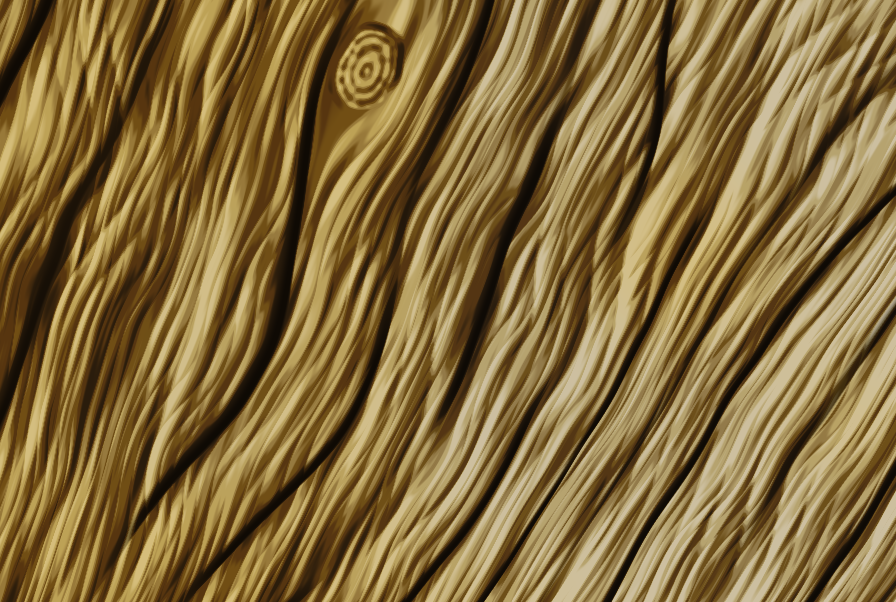
This texture is drawn by a WebGL 1 fragment shader. Its source:

```glsl
precision highp float;

// Weathered wood: fanned grain that flows around one knot, carved into strands.
// Three scales of lit strands, fine fibres and deep cracks add up to one relief
// value, which a sigmoid spreads evenly over a six-colour ramp.

uniform vec2 u_resolution;

const vec3 SHADOW = vec3(0.16, 0.11, 0.05);
const vec3 UMBER  = vec3(0.33, 0.21, 0.07);
const vec3 OCHRE  = vec3(0.43, 0.31, 0.09);
const vec3 STRAW  = vec3(0.58, 0.48, 0.26);
const vec3 SAND   = vec3(0.72, 0.64, 0.39);
const vec3 CREAM  = vec3(0.81, 0.75, 0.56);

const float LEAN = 0.36;            // slant of the grain at the left
const float FAN = 0.27;             // extra slant towards the right
const vec2 KNOT = vec2(0.61, 0.885);
const float KNOT_RADIUS = 0.05;
const float KNOT_REACH = 0.085;     // how far the knot pushes the grain
const vec2 GRAIN_DIR = vec2(0.39, 0.92);
const float RIDGES = 7.0;           // strands per canvas height, by scale
const float STRANDS = 22.0;
const float SPLINTERS = 50.0;
const float FIBRES = 165.0;
const float EDGE = 0.2;             // softness of the lit strand edge
const float CONTRAST = 1.75;

float hash(vec2 p) {
  return fract(sin(dot(p, vec2(127.1, 311.7))) * 43758.5453);
}

float noise(vec2 p) {
  vec2 i = floor(p), f = fract(p);
  f = f * f * (3.0 - 2.0 * f);
  return mix(mix(hash(i), hash(i + vec2(1.0, 0.0)), f.x),
             mix(hash(i + vec2(0.0, 1.0)), hash(i + 1.0), f.x), f.y);
}

// Across-grain coordinate of the undisturbed fan.
float fan(vec2 p) {
  return (p.x - LEAN * p.y) / (1.0 + FAN * p.y);
}

// Offset from the knot as (across, along) the grain.
vec2 knotFrame(vec2 p) {
  vec2 d = p - KNOT;
  return vec2(d.x * GRAIN_DIR.y - d.y * GRAIN_DIR.x, dot(d, GRAIN_DIR));
}

// Grain coordinates (across, along), bent around the knot.
vec2 grain(vec2 p) {
  vec2 k = knotFrame(p) * vec2(1.0, 0.5);
  float r2 = dot(k, k), centre = fan(KNOT);
  float u = centre + (fan(p) - centre) * r2 / (r2 + KNOT_REACH * KNOT_REACH);
  u += 0.035 * (noise(p * 3.0 + 4.0) - 0.5) + 0.012 * (noise(p * 9.0) - 0.5);
  return vec2(u, dot(p, GRAIN_DIR));
}

// Bright on the left edge, fading to shade on the right.
float profile(float t) {
  return smoothstep(0.0, EDGE, t) * (1.0 - t);
}

// Wandering strands that rise and sink along their length.
float strands(vec2 g, float count, float bend, float seed) {
  float s = g.x * count + 2.0 * noise(vec2(g.x * count * 0.3, g.y * bend) + seed);
  float id = floor(s);
  float lift = mix(0.25, 1.05, noise(vec2(id * 3.7 + seed, g.y * bend * 1.4)));
  return lift * profile(s - id);
}

vec3 ramp(float t) {
  vec3 c = mix(SHADOW, UMBER, smoothstep(0.03, 0.15, t));
  c = mix(c, OCHRE, smoothstep(0.23, 0.37, t));
  c = mix(c, STRAW, smoothstep(0.45, 0.60, t));
  c = mix(c, SAND, smoothstep(0.64, 0.78, t));
  return mix(c, CREAM, smoothstep(0.84, 0.95, t));
}

void main() {
  vec2 p = gl_FragCoord.xy / u_resolution.y;
  vec2 g = grain(p);

  // Broad ridges, some split by a deep crack on their shaded side.
  float s = g.x * RIDGES + 1.1 * noise(vec2(g.x * 3.0, g.y * 2.0) + 7.0);
  float id = floor(s), t = s - id;
  float depth = smoothstep(0.25, 0.6, noise(vec2(id * 5.3, g.y * 2.5)));
  float crack = depth * smoothstep(0.84, 0.95, t) * (1.0 - smoothstep(0.97, 1.0, t));

  // Relief from coarse to fine, centred on zero.
  float broad = noise(p * 2.2 + 11.0);
  vec2 q = vec2(g.x * 80.0, g.y * 7.0);
  float relief = 1.5 * (profile(t) - 0.4);
  relief += 2.5 * (strands(g, STRANDS, 4.0, 2.0) - 0.26);
  relief += 2.1 * (strands(g, SPLINTERS, 6.0, 19.0) - 0.26);
  relief += 1.6 * (noise(q + vec2(0.35, 0.0)) - noise(q - vec2(0.35, 0.0)));
  relief += 1.3 * (noise(vec2(g.x * FIBRES, g.y * 10.0)) - 0.5);
  relief += 0.9 * (broad - 0.5) + 0.35 * (p.x - 0.7);
  relief += 0.12 - 2.8 * crack;

  // Knot: uneven rings inside a dark, broken rim.
  vec2 k = knotFrame(p) * vec2(1.0, 0.72);
  float r = length(k) + 0.012 * (noise(p * 28.0) - 0.5);
  float rings = 0.35 + 0.6 * sin(r * 430.0) + 1.4 * (noise(p * 90.0) - 0.5) - 7.0 * k.x;
  relief = mix(rings, relief, smoothstep(KNOT_RADIUS - 0.005, KNOT_RADIUS + 0.004, r));
  float rim = 1.0 - smoothstep(0.002, 0.010, abs(r - KNOT_RADIUS - 0.003));
  relief -= 2.2 * rim * smoothstep(0.25, 0.65, noise(p * 17.0 + 3.0));

  // Tone, warm and grey patches, blackened cracks.
  vec3 color = ramp(1.0 / (1.0 + exp(-CONTRAST * relief)));
  float grey = smoothstep(0.2, 0.8, 0.3 * p.x + 0.6 * noise(p * 3.5 + 23.0));
  color *= mix(vec3(1.03, 0.99, 0.86), vec3(0.99, 1.0, 1.12), grey);
  color *= 1.0 - 0.65 * crack;
  gl_FragColor = vec4(color, 1.0);
}
```
